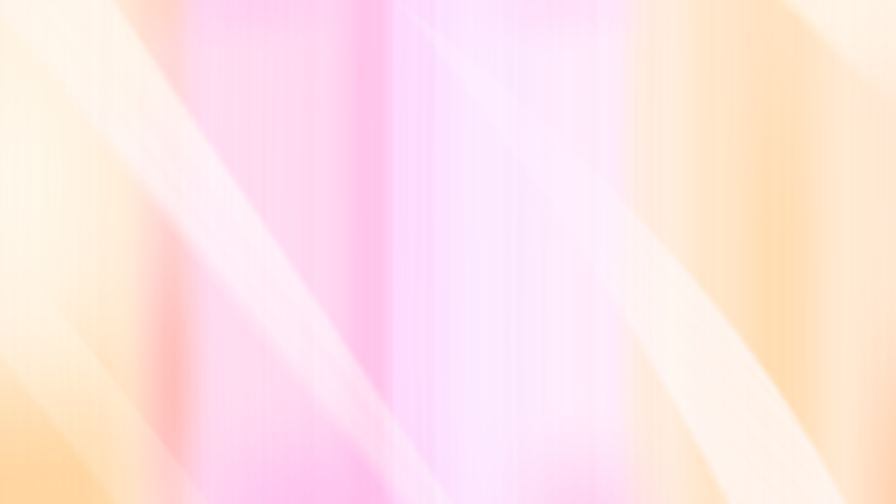
Write a Shadertoy shader that draws this background.

```glsl
// Pastel curtains of cream, pink, lilac and apricot crossed by pale slanted light beams.
// Vertical colour bands are chained with smoothsteps, tinted towards the top and bottom,
// then veiled by streaked beams whose left and right borders are curves of the height.

float hash(float n) { return fract(sin(n * 127.1) * 43758.5453); }

float noise(float x) {
    float i = floor(x);
    return mix(hash(i), hash(i + 1.0), smoothstep(0.0, 1.0, x - i));
}

// Soft bump of the given width around a centre
float bump(float x, float centre, float width) {
    float d = (x - centre) / width;
    return exp(-d * d);
}

// Coverage between two borders, each with its own softness
float beam(float x, float left, float right, float softLeft, float softRight) {
    return smoothstep(left - softLeft, left + softLeft, x)
         * (1.0 - smoothstep(right - softRight, right + softRight, x));
}

// Colour bands from left to right
vec3 curtain(float x) {
    vec3 c = mix(vec3(1.0, 0.95, 0.87), vec3(1.0, 0.92, 0.83), smoothstep(0.0, 0.15, x));
    c = mix(c, vec3(1.0, 0.85, 0.85), smoothstep(0.13, 0.195, x));
    c = mix(c, vec3(1.0, 0.865, 0.945), smoothstep(0.19, 0.23, x));
    c = mix(c, vec3(1.0, 0.85, 0.945), smoothstep(0.27, 0.37, x));
    c = mix(c, vec3(1.0, 0.775, 0.92), smoothstep(0.36, 0.41, x));
    c = mix(c, vec3(0.995, 0.86, 0.99), smoothstep(0.425, 0.444, x));
    c = mix(c, vec3(0.99, 0.915, 1.0), smoothstep(0.45, 0.54, x));
    c = mix(c, vec3(1.0, 0.925, 0.985), smoothstep(0.55, 0.66, x));
    c = mix(c, vec3(1.0, 0.925, 0.87), smoothstep(0.675, 0.73, x));
    c = mix(c, vec3(1.0, 0.905, 0.79), smoothstep(0.74, 0.80, x));
    c = mix(c, vec3(1.0, 0.865, 0.70), smoothstep(0.80, 0.87, x));
    return mix(c, vec3(1.0, 0.915, 0.83), smoothstep(0.87, 0.95, x));
}

void mainImage(out vec4 fragColor, in vec2 fragCoord) {
    vec2 uv = fragCoord / iResolution.xy;
    float x = uv.x;
    float v = 1.0 - uv.y;   // distance down from the top

    // Bands, wavering slightly in fine vertical streaks
    float streak = noise(x * 190.0) + 0.6 * noise(x * 83.0 + 9.0) - 0.8;
    vec3 color = curtain(x + 0.005 * streak);

    // Tints that strengthen towards the lower border
    float low = smoothstep(0.5, 1.0, v);
    color = mix(color, vec3(1.0, 0.82, 0.59), 0.85 * low * (1.0 - smoothstep(0.08, 0.21, x)));
    color = mix(color, vec3(1.0, 0.70, 0.67), 0.65 * bump(x, 0.192, 0.03) * bump(v, 0.76, 0.28));
    color = mix(color, vec3(1.0, 0.74, 0.93), 0.8 * smoothstep(0.75, 1.05, v) * bump(x, 0.34, 0.11));
    color = mix(color, vec3(1.0, 0.80, 0.93), 0.8 * smoothstep(0.8, 1.05, v) * bump(x, 0.65, 0.07));
    color = mix(color, vec3(1.0, 0.80, 0.65), 0.8 * low * smoothstep(0.93, 1.02, x));

    // Tints and paleness near the upper border
    float high = 1.0 - smoothstep(0.0, 0.12, v);
    color = mix(color, vec3(1.0, 0.92, 0.84), 0.45 * (1.0 - smoothstep(0.0, 0.5, v)) * bump(x, 0.87, 0.06));
    color = mix(color, vec3(1.0, 0.79, 0.95), 0.6 * high * bump(x, 0.29, 0.10));
    color = mix(color, vec3(1.0, 0.85, 0.97), 0.6 * high * bump(x, 0.62, 0.08));
    color = mix(color, vec3(1.0, 0.84, 0.74), 0.6 * high * bump(x, 0.18, 0.03));
    color = mix(color, vec3(1.0, 0.98, 0.94), 0.75 * bump(x, 0.0, 0.12) * bump(v, 0.35, 0.3));

    // Upper left to lower centre, with streaks along its length
    float left = -0.01 + 0.46 * v;
    float right = 0.126 + 0.38 * v;
    float across = (x - left) / (right - left);
    float grain = 0.8 + 0.2 * noise(across * 9.0) + 0.15 * noise((x - 0.42 * v) * 150.0);
    float light = beam(x, left, right, 0.016, 0.007) * mix(0.82, 0.45, smoothstep(0.3, 1.0, v));
    color = mix(color, mix(vec3(1.0, 0.97, 0.94), vec3(1.0, 0.965, 0.98), smoothstep(0.1, 0.4, v)), light * grain);

    // Upper centre to lower right, widening as it falls
    left = 0.443 + 0.46 * v - 0.09 * v * v;
    right = 0.443 + 0.72 * v - 0.22 * v * v;
    grain = 0.92 + 0.14 * noise((x - 0.5 * v) * 130.0);
    light = beam(x, left, right, 0.007, 0.007) * mix(0.4, 0.85, smoothstep(0.1, 0.65, v));
    vec3 veil = mix(vec3(1.0, 0.94, 1.0), vec3(1.0, 0.965, 0.95), smoothstep(0.62, 0.76, x));
    color = mix(color, veil, light * grain);

    // Faint lower left ray
    right = 0.234 + 0.436 * (v - 1.0);
    light = beam(x, right - 0.104, right, 0.008, 0.005) * mix(0.6, 0.22, smoothstep(0.5, 0.95, v));
    color = mix(color, vec3(1.0, 0.96, 0.90), light);

    // Upper right corner ray
    left = 0.866 + 0.58 * v;
    light = smoothstep(left - 0.006, left + 0.025, x) * (1.0 - smoothstep(0.0, 0.3, v));
    color = mix(color, vec3(1.0, 0.97, 0.93), 0.75 * light);

    // Fine vertical grain, mostly in green and blue
    float fine = noise(x * 260.0 + 3.0 * noise(v * 3.0)) - 0.5;
    color += (0.008 * streak + 0.008 * fine) * vec3(0.3, 1.0, 0.8);
    fragColor = vec4(clamp(color, 0.0, 1.0), 1.0);
}
```
